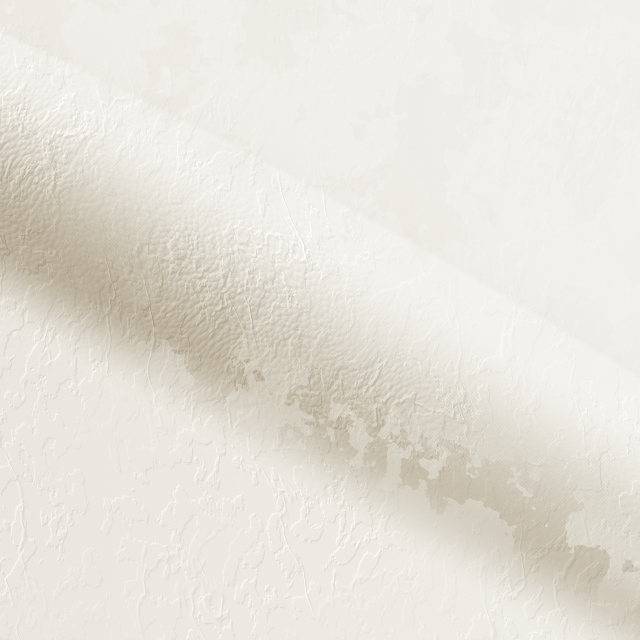
Reproduce this texture procedurally as a three.js fragment shader.

```glsl
// Draws cream embossed plaster wallpaper with a soft diagonal fold and its shadow.
varying vec2 vUv;

const vec3 PAPER = vec3(0.962, 0.957, 0.941);
const vec3 SHADOW = vec3(0.750, 0.712, 0.635);
const vec2 TO_LIGHT = vec2(-0.0014, 0.0015);
const float RELIEF_GAIN = 0.085;
const float FLAKE_SCALE = 52.0;
const float GRAIN_SCALE = 120.0;
const float VEIN_SCALE = 11.0;
const float PATCH_SCALE = 12.0;
const float PATCH_FRAY = 0.35;
const float WEAVE_SCALE = 1100.0;
const float WEAVE_GAIN = 0.008;

vec2 hash2(vec2 p) {
  vec3 a = fract(p.xyx * vec3(0.1031, 0.1030, 0.0973));
  a += dot(a, a.yzx + 33.33);
  return fract((a.xx + a.yz) * a.zy);
}

float bell(float x, float width) {
  float t = x / width;
  return exp(-t * t);
}

float valueNoise(vec2 p) {
  vec2 i = floor(p), f = fract(p);
  f = f * f * (3.0 - 2.0 * f);
  float bottom = mix(hash2(i).x, hash2(i + vec2(1.0, 0.0)).x, f.x);
  float top = mix(hash2(i + vec2(0.0, 1.0)).x, hash2(i + 1.0).x, f.x);
  return mix(bottom, top, f.y);
}

float fbm(vec2 p) {
  float sum = 0.0, gain = 0.5;
  for (int i = 0; i < 5; i++) {
    sum += gain * valueNoise(p);
    p = mat2(1.6, 1.2, -1.2, 1.6) * p + 17.3;
    gain *= 0.5;
  }
  return sum;
}

// Distance to the nearest scattered cell centre
float cellular(vec2 p) {
  vec2 cell = floor(p), f = fract(p);
  float nearest = 2.0;
  for (int y = -1; y <= 1; y++)
    for (int x = -1; x <= 1; x++) {
      vec2 offset = vec2(float(x), float(y));
      nearest = min(nearest, length(offset + hash2(cell + offset) - f));
    }
  return nearest;
}

vec2 sineWarp(vec2 p) {
  return p + 0.012 * sin(p.yx * vec2(19.0, 23.0) + vec2(0.7, 2.1))
           + 0.003 * sin(p.yx * vec2(61.0, 53.0) + p * 37.0);
}

// Raised plaster: ragged flakes, pebbled grain and long drawn veins
float plasterHeight(vec2 p, float grainAmount) {
  vec2 q = sineWarp(p);
  float flakes = smoothstep(0.47, 0.56, fbm(q * vec2(FLAKE_SCALE, FLAKE_SCALE * 0.65)));
  float grain = 1.0 - smoothstep(0.15, 0.75, cellular(q * GRAIN_SCALE));
  float drawn = fbm(vec2(q.x + 0.35 * q.y, q.y * 0.38) * VEIN_SCALE + 4.0);
  return 0.7 * flakes + 0.5 * grain * grainAmount + 0.7 * bell(drawn - 0.48, 0.012);
}

void main() {
  vec2 p = vUv;

  // Signed heights above the fold's upper edge and its darkest line
  float aboveEdge = p.y - (0.95 - 0.46 * p.x - 0.08 * p.x * p.x);
  float aboveDark = p.y - (0.62 - 0.57 * p.x);
  float upperPlane = smoothstep(-0.006, 0.006, aboveEdge);
  float lowerPlane = 1.0 - smoothstep(-0.14, -0.04, aboveDark);

  // Broad light and shade
  float turning = 1.0 - smoothstep(0.0, 0.30, aboveDark);
  float penumbra = smoothstep(-0.13, 0.015, aboveDark);
  float shade = turning * penumbra * mix(1.10, 0.83, smoothstep(0.0, 0.7, p.x));
  shade += 0.03 + 0.04 * (1.0 - p.x) + lowerPlane * (0.08 + 0.07 * (1.0 - p.x));
  shade += upperPlane * (0.03 + 0.055 * exp(-max(aboveEdge, 0.0) * 28.0));

  // Flat worn patches: pale along the fold, faintly dark on the upper sheet
  float wear = fbm(sineWarp(p) * PATCH_SCALE + 9.0);
  wear += PATCH_FRAY * (fbm(p * 62.0 + 3.0) - 0.48);
  float belt = bell(p.y - 0.60 + 0.49 * p.x, 0.07) * smoothstep(0.16, 0.30, p.x);
  float paleWear = belt * smoothstep(0.495, 0.515, wear);
  shade -= 0.30 * paleWear * smoothstep(0.1, 0.8, shade);
  float upperZone = smoothstep(-0.13, 0.04, aboveEdge) * (1.0 - 0.6 * smoothstep(0.6, 1.0, p.x));
  shade += 0.05 * upperZone * smoothstep(0.49, 0.52, wear);

  // Relief is crisp on the turning face and quiet on the upper sheet
  float face = bell(aboveDark - 0.12, 0.18);
  float amount = 0.32 + 0.62 * face + 0.25 * lowerPlane;
  amount *= 1.0 - 0.55 * smoothstep(-0.08, 0.06, aboveEdge);
  amount *= mix(1.0, 0.7, smoothstep(0.4, 1.0, p.x));
  amount *= 1.0 - 0.5 * paleWear;
  amount *= 0.4 + 0.6 * smoothstep(0.32, 0.58, fbm(p * 6.0 + 31.0));
  float grainAmount = face * (1.0 - 0.6 * smoothstep(0.45, 0.8, p.x));
  float slope = plasterHeight(p, grainAmount) - plasterHeight(p + TO_LIGHT, grainAmount);
  float emboss = RELIEF_GAIN * amount * clamp(slope * 2.6, -1.0, 1.0);

  // Fine woven backing
  vec2 threads = sin(p * WEAVE_SCALE);
  float weave = WEAVE_GAIN * threads.x * threads.y * (0.4 + face);

  vec3 color = mix(PAPER, SHADOW, clamp(shade, 0.0, 1.1));
  color += (emboss + weave) * vec3(1.0, 0.99, 0.95);
  gl_FragColor = vec4(clamp(color, 0.0, 1.0), 1.0);
}
```
